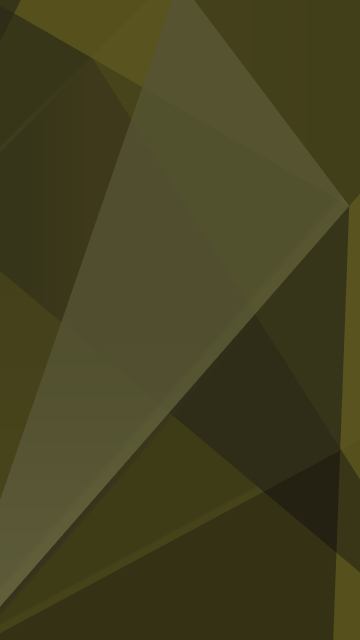
Write a Shadertoy shader that draws this background.

```glsl
#define GOLD vec3(0.345, 0.325, 0.120)
#define MOSS vec3(0.255, 0.243, 0.100)
#define SHADE vec3(0.212, 0.206, 0.098)
#define DUSK vec3(0.184, 0.173, 0.090)
#define UMBER vec3(0.140, 0.125, 0.072)
#define VEIL vec3(0.337, 0.333, 0.208)
#define VEIL_OPACITY 0.76
#define RIM_WIDTH 0.40
#define RIM_LIGHT 0.022

// Signed distance to the line a-b, positive on its left
float side(vec2 p, vec2 a, vec2 b) {
    vec2 d = normalize(b - a), q = p - a;
    return d.x * q.y - d.y * q.x;
}

// Antialiased coverage of the half plane left of a-b
float cover(vec2 p, vec2 a, vec2 b) {
    return clamp(side(p, a, b) * iResolution.x / 9.0 + 0.5, 0.0, 1.0);
}

void mainImage(out vec4 fragColor, in vec2 fragCoord) {
    // The canvas spans 9 by 16 units
    vec2 p = fragCoord / iResolution.xy * vec2(9.0, 16.0);

    // Shared corners of the facets
    vec2 tip = vec2(8.73, 10.85), foot = vec2(0.0, 0.83);
    vec2 knot = vec2(8.53, 4.75), peak = vec2(2.29, 14.58);
    vec2 foldStart = vec2(0.0, 12.25), creaseEnd = vec2(0.0, 0.17);

    // Half planes that divide the canvas
    float belowRidge = cover(p, tip, vec2(0.31, 15.69));
    float belowSpine = cover(p, knot, peak);
    float belowSlope = cover(p, vec2(9.0, 1.69), vec2(0.0, 9.23));
    float belowCrease = cover(p, knot, creaseEnd);
    float aboveCut = cover(p, foot, tip);
    float east = cover(p, tip, vec2(8.33, 0.0));
    float northEast = cover(p, vec2(4.85, 16.0), tip);
    float insideVeil = cover(p, vec2(4.31, 16.0), foot + vec2(0.0, 2.67));
    float corner = 1.0 - cover(p, vec2(0.52, 16.0), vec2(0.0, 14.96));

    // Upper facets
    float foldDist = side(p, foldStart, peak);
    float aboveFold = cover(p, foldStart, peak);
    vec3 upper = GOLD - 0.012 * aboveFold;
    upper = mix(upper, MOSS + vec3(0.025, 0.018, 0.0), belowRidge);
    vec3 leftFacet = SHADE + vec3(0.030, 0.018, 0.004) * smoothstep(0.0, 2.8, p.x);
    leftFacet = mix(leftFacet, SHADE + vec3(0.008, 0.004, 0.0), aboveFold);
    leftFacet += 0.028 * smoothstep(0.09, 0.0, abs(foldDist)) * smoothstep(2.3, 0.3, p.x);
    upper = mix(upper, leftFacet, belowRidge * belowSpine);
    vec3 lowLeft = MOSS + mix(0.035, 0.012, p.y / 9.0) * vec3(1.0, 0.9, 0.3);
    upper = mix(upper, lowLeft, belowSlope);
    upper = mix(upper, mix(SHADE, DUSK, belowRidge), corner);
    vec3 topRight = MOSS + 0.008 * smoothstep(9.0, 5.0, p.x);
    upper = mix(upper, topRight, northEast);

    // Translucent veil with a bright lower rim
    float cutDist = side(p, foot, tip);
    vec3 veil = VEIL + 0.045 * smoothstep(8.0, 0.5, p.y);
    vec3 veiled = mix(upper, veil, VEIL_OPACITY);
    veiled += RIM_LIGHT * vec3(0.9, 1.0, 0.5) * smoothstep(RIM_WIDTH, RIM_WIDTH * 0.5, cutDist);
    upper = mix(upper, veiled, insideVeil * (1.0 - northEast));

    // Lower facets
    vec3 lower = mix(SHADE, DUSK, belowSpine);
    vec3 meadow = MOSS - vec3(0.012, 0.010, 0.008);
    float creaseDist = -side(p, knot, creaseEnd);
    meadow += vec3(0.030, 0.030, 0.010) * smoothstep(0.24, 0.14, creaseDist);
    lower = mix(lower, meadow, belowSlope);
    vec3 ground = mix(UMBER, SHADE - vec3(0.010, 0.012, 0.014), belowSlope);
    lower = mix(lower, ground, belowCrease);
    float cutShadow = smoothstep(-0.20, -0.08, cutDist) * smoothstep(8.0, 1.0, p.x);
    lower = mix(lower, DUSK + vec3(0.020, 0.020, 0.025), 0.8 * cutShadow);

    // Sunlit strip on the right
    vec3 strip = GOLD - 0.012 * belowCrease;
    strip = mix(strip, SHADE + vec3(0.012, 0.0, -0.008), belowSpine * (1.0 - belowSlope));
    lower = mix(lower, strip, east);

    fragColor = vec4(mix(lower, upper, aboveCut), 1.0);
}
```
